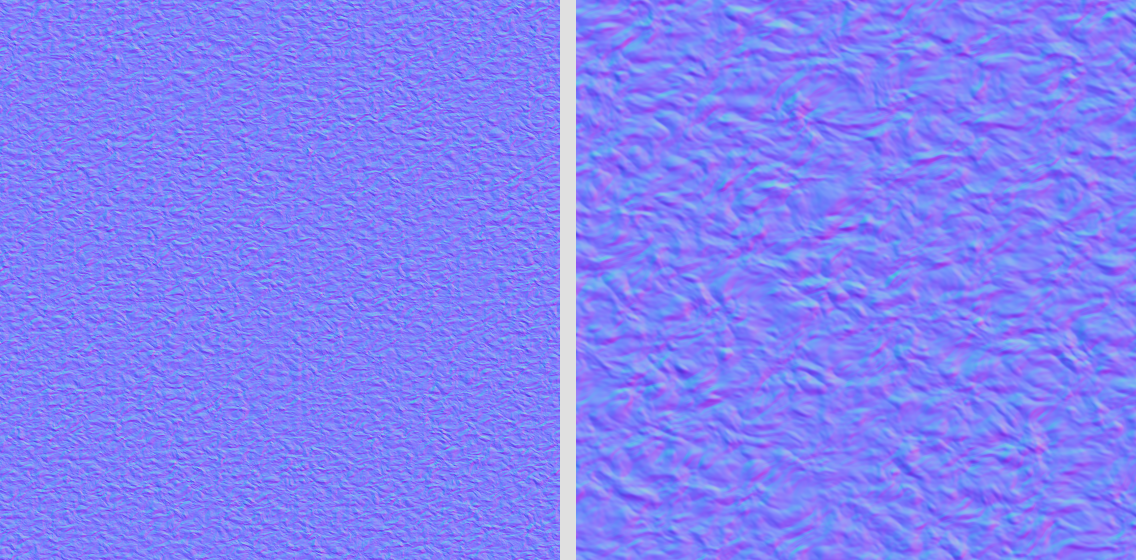
Left, the full canvas; right, a detail of the centre.
Give the GLSL for this texture map, as a Shadertoy shader.

```glsl
// Tangent-space normal map of a fine, crumpled leather-like surface.
// A height field of warped, creased gradient noise is differentiated and its
// slopes are encoded as colour; bumps are wider than they are tall.

vec2 hashGradient(vec2 cell) {
    vec2 k = vec2(dot(cell, vec2(127.1, 311.7)), dot(cell, vec2(269.5, 183.3)));
    return 2.0 * fract(sin(k) * 43758.5453) - 1.0;
}

float gradientNoise(vec2 p) {
    vec2 cell = floor(p), f = fract(p);
    vec2 fade = f * f * f * (f * (f * 6.0 - 15.0) + 10.0);
    vec2 e = vec2(0.0, 1.0);
    float a = dot(hashGradient(cell), f);
    float b = dot(hashGradient(cell + e.yx), f - e.yx);
    float c = dot(hashGradient(cell + e.xy), f - e.xy);
    float d = dot(hashGradient(cell + e.yy), f - e.yy);
    return mix(mix(a, b, fade.x), mix(c, d, fade.x), fade.y);
}

// Rounded mounds that meet in narrow, slightly softened creases
float creased(float n) {
    return sqrt(n * n + 0.002);
}

float surfaceHeight(vec2 uv) {
    vec2 p = uv * vec2(65.0, 95.0);

    // Bend the grain so that creases wander
    vec2 bend = vec2(gradientNoise(p * 0.43 + 17.3), gradientNoise(p * 0.43 + 71.9));
    p += 0.7 * bend;

    // Main mounds, smaller folds, then fine grain
    float mounds = gradientNoise(p);
    float folds = gradientNoise(p * 2.07 + 31.7);
    float grain = gradientNoise(p * 4.3 + 53.1);
    float height = 0.75 * creased(mounds) + 0.65 * gradientNoise(p * 0.9 + 9.4);
    height += 0.24 * creased(folds) + 0.22 * folds + 0.08 * grain;

    // Some regions are a little flatter than others
    return height * (1.0 + 0.3 * gradientNoise(uv * 9.0 + 5.2));
}

void mainImage(out vec4 fragColor, in vec2 fragCoord) {
    vec2 uv = fragCoord / iResolution.y;

    // Central differences give the slope along each axis
    vec2 e = vec2(0.0009, 0.0);
    vec2 slope = vec2(surfaceHeight(uv + e.xy) - surfaceHeight(uv - e.xy),
                      surfaceHeight(uv + e.yx) - surfaceHeight(uv - e.yx)) / (2.0 * e.x);

    // Encode the unit normal, with blue slightly below full
    vec3 normal = normalize(vec3(-0.0037 * slope, 1.0));
    vec3 color = (0.5 + 0.5 * normal) * vec3(1.01, 1.0, 0.985);
    fragColor = vec4(color, 1.0);
}
```
